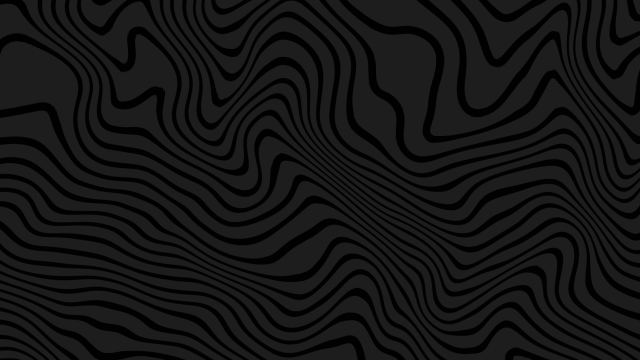
A Shadertoy shader for this background:

```glsl
// Dark flowing contour stripes: black level lines of a folded slope on charcoal.

vec2 cornerGradient(vec2 cell) {
    float angle = 6.2832 * fract(sin(dot(cell, vec2(127.1, 311.7))) * 43758.55);
    return vec2(cos(angle), sin(angle));
}

float gradientNoise(vec2 p) {
    vec2 i = floor(p), f = p - i;
    vec2 u = f * f * f * (f * (f * 6.0 - 15.0) + 10.0);
    vec2 e = vec2(1.0, 0.0);
    float bottom = mix(dot(cornerGradient(i), f),
                       dot(cornerGradient(i + e.xy), f - e.xy), u.x);
    float top = mix(dot(cornerGradient(i + e.yx), f - e.yx),
                    dot(cornerGradient(i + e.xx), f - e.xx), u.x);
    return mix(bottom, top, u.y);
}

// Height rising to the upper right; successive shears fold it without islands
float terrain(vec2 p) {
    p.x += 0.23 * gradientNoise(p * vec2(1.6, 3.2) + vec2(5.2, 11.7));
    p.y += 0.40 * gradientNoise(p * vec2(3.4, 1.5) + vec2(3.3, 8.6));
    p += 0.035 * vec2(gradientNoise(p * 6.3 + 31.0), gradientNoise(p * 6.3 + 57.0));
    return dot(p, vec2(8.5, 17.5));
}

void mainImage(out vec4 fragColor, in vec2 fragCoord) {
    float height = terrain(fragCoord / iResolution.y);
    float pixelRise = length(vec2(dFdx(height), dFdy(height)));
    float steepness = pixelRise * iResolution.y;

    // Lines keep a fixed share of each level, but stay slim where it is flat
    float halfWidth = min(0.165, 0.011 * steepness);
    float lineDistance = abs(fract(height) - 0.5) - halfWidth;
    float blur = clamp(0.7 * pixelRise, 0.001, 0.16);
    float charcoal = smoothstep(-blur, blur, lineDistance);

    fragColor = vec4(mix(vec3(0.005), vec3(0.112), charcoal), 1.0);
}
```
